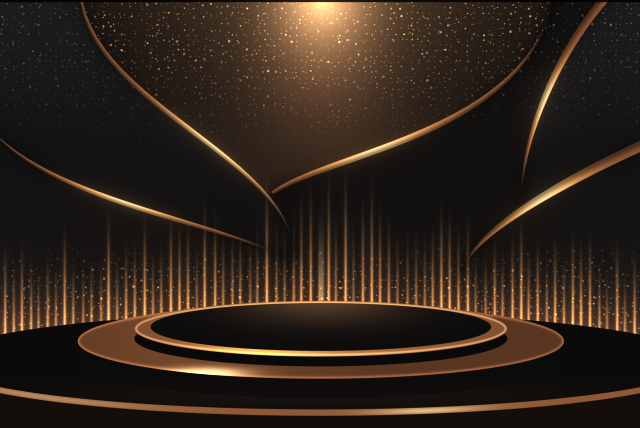
A Shadertoy shader for this background:

```glsl
// Dark stage with a round copper podium, curved gold ribbons, light bars and glitter
const vec3 INK = vec3(.055, .05, .05), SLATE = vec3(.09, .088, .092);
const vec3 BROWN = vec3(.26, .175, .105), COPPER = vec3(.56, .34, .21);
const vec3 GOLD = vec3(.98, .66, .34), CREAM = vec3(1., .88, .62);
const float ASPECT = 1.5, CENTER_X = .755, BAR_SPACING = .0205, DOT_CELL = .0125;
const float CURVE_STEPS = 24.;
// Ellipses: center xy, radii zw
const vec4 FLOOR_DISC = vec4(.75, .15, .908, .121), BASE_DISC = vec4(.752, .203, .57, .088);
const vec4 RIM_DISC = vec4(.752, .232, .437, .065), TOP_DISC = vec4(.752, .236, .399, .056);
float pixel;

float hash(vec2 p) {
  vec3 q = fract(p.xyx * vec3(.1031, .103, .0973));
  q += dot(q, q.yzx + 33.33);
  return fract((q.x + q.y) * q.z);
}
float fill(float d) { return smoothstep(pixel, -pixel, d); }
float bump(float x, float width) { return exp(-x * x / (width * width)); }
float ellipse(vec2 p, vec4 e) {
  vec2 q = (p - e.xy) / e.zw;
  float k = length(q);
  return k * (k - 1.) / max(length(q / e.zw), .001);
}

// Bezier curve; x: signed distance, positive left of travel; y: parameter
vec2 curve(vec2 p, vec2 a, vec2 b, vec2 c, vec2 d) {
  vec2 start = a, best = vec2(9., 0.);
  for (float i = 0.; i < CURVE_STEPS; i++) {
    float t = (i + 1.) / CURVE_STEPS, s = 1. - t;
    vec2 end = s*s*s*a + 3.*s*s*t*b + 3.*s*t*t*c + t*t*t*d;
    vec2 e = end - start, v = p - start;
    float h = clamp(dot(v, e) / dot(e, e), 0., 1.), dist = length(v - e * h);
    if (dist < abs(best.x))
      best = vec2(e.x*v.y < e.y*v.x ? -dist : dist, (i + h) / CURVE_STEPS);
    start = end;
  }
  return best;
}

// Metallic strip, tapering to its end, with one bright glint
void ribbon(inout vec3 col, vec2 r, float startWidth, float bulge, float glint) {
  float t = r.y, d = abs(r.x), w = (startWidth + bulge * 4. * t) * (1. - t);
  float shine = bump(t - glint, .19);
  vec3 metal = mix(COPPER * .85, GOLD, shine);
  metal = mix(metal, CREAM, bump(t - glint, .1) * .85);
  metal *= .85 + .25 * sin(2. * r.x / max(w, .001));
  col *= 1. - .4 * exp(-d * 60.);
  col += GOLD * shine * (.22 * exp(-d * 90.) + .05 * exp(-d * 25.));
  col = mix(col, metal, fill(d - w) * smoothstep(1., .75, t));
}

float glitter(vec2 p, float cell) {
  vec2 id = floor(p / cell), spot = .2 + .6 * vec2(hash(id + 7.), hash(id + 31.));
  float size = cell * mix(.06, .13, hash(id + 53.)), power = hash(id + 91.);
  return smoothstep(size + pixel, size - pixel, length(p - (id + spot) * cell)) * power * power;
}

vec3 lightBars(vec2 p, float base) {
  vec3 glow = CREAM * .5 * bump(p.x - CENTER_X, .005) * bump(p.y - base, .14);
  for (float i = -1.; i <= 1.; i++) {
    float id = floor(p.x / BAR_SPACING) + i, r = hash(vec2(id, 4.));
    float x = p.x - (id + .375 + .25 * hash(vec2(id, 9.))) * BAR_SPACING;
    float tall = mix(.15, .28, r * r) + .09 * bump(p.x - CENTER_X, .3);
    float beam = pow(clamp(1. - (p.y - base) / tall, 0., 1.), 1.7) * mix(.55, 1.15, r);
    glow += beam * (GOLD * .9 * bump(x, .0032) + COPPER * .24 * bump(x, .011));
  }
  return glow;
}

vec3 podium(vec3 col, vec2 p) {
  // Floor with bright front edge
  float x = p.x - CENTER_X, d = ellipse(p, FLOOR_DISC), front = smoothstep(.16, .12, p.y);
  col = mix(col, vec3(.075, .055, .04), fill(p.y - FLOOR_DISC.y));
  col = mix(col, INK * .75 + BROWN * .22 * bump(x, .55) * bump(p.y - .08, .04), fill(d));
  float gleam = bump(p.x - 1., .13) + .5 * bump(p.x - .1, .25);
  vec3 edge = mix(COPPER, CREAM, .75 * gleam * bump(d + .007, .008));
  col = mix(col, edge, fill(abs(d + .007) - .0075) * front);
  // Copper base with dark side
  col = mix(col, INK * .85, .8 * fill(ellipse(p + vec2(0., .045), BASE_DISC)));
  d = ellipse(p, BASE_DISC);
  vec3 plate = COPPER * (.62 + .18 * bump(p.x - .45, .3) + .5 * bump(d + .002, .004));
  plate += CREAM * bump(p.x - .48, .09) * bump(p.y - .128, .013);
  col = mix(col, plate, fill(d));
  // Raised stage: side wall, rim, then top
  col = mix(col, INK * .7, fill(ellipse(p + vec2(0., .023), RIM_DISC)));
  d = ellipse(p, RIM_DISC);
  float shine = bump(p.x - .6, .14) * smoothstep(.23, .18, p.y) + .45 * bump(x, .3);
  vec3 rim = mix(COPPER * .85, GOLD, shine) + CREAM * .35 * bump(d + .004, .003);
  col = mix(col, rim, fill(d));
  vec3 top = INK * .9 + BROWN * 1.1 * bump(x, .2) * bump(p.y - .3, .055);
  return mix(col, top, fill(ellipse(p, TOP_DISC)));
}

void mainImage(out vec4 fragColor, in vec2 fragCoord) {
  vec2 p = fragCoord / iResolution.xy * vec2(ASPECT, 1.);
  pixel = .75 / iResolution.y;
  vec2 left = curve(p, vec2(.191, .995), vec2(.238, .752), vec2(.668, .629), vec2(.689, .414));
  vec2 right = curve(p, vec2(.641, .551), vec2(.781, .645), vec2(1.229, .688), vec2(1.297, 1.));
  vec2 lowL = curve(p, vec2(-.005, .68), vec2(.156, .527), vec2(.479, .488), vec2(.674, .398));
  vec2 highR = curve(p, vec2(1.415, 1.), vec2(1.313, .883), vec2(1.223, .688), vec2(1.221, .531));
  vec2 lowR = curve(p, vec2(1.514, .664), vec2(1.357, .594), vec2(1.109, .463), vec2(1.086, .371));
  float x = p.x - CENTER_X, drop = 1. - p.y;
  // Wall panels and overhead spotlight
  float center = fill(-left.x) * fill(-right.x);
  float outer = max(fill(left.x) * fill(-lowL.x), fill(-highR.x) * fill(lowR.x));
  vec3 col = mix(INK * 1.15, SLATE, .5 * smoothstep(.3, .9, abs(x)));
  col = mix(col, SLATE * mix(.7, 1.2, smoothstep(.5, 1., p.y)), outer);
  vec3 spot = INK + BROWN * .85 * bump(x, .48) * exp(-drop * 2.8);
  spot += COPPER * .7 * bump(x, .12 + .15 * drop) * exp(-drop * 4.5);
  spot += CREAM * .75 * exp(-length(vec2(x, drop * .9)) * 14.);
  col = mix(col, spot, center);
  // Glitter, then bars rising behind the floor
  float sparkle = glitter(p, DOT_CELL) + glitter(p + 3.7, DOT_CELL * 1.7);
  float upper = smoothstep(.6, .96, p.y) * mix(.4, .8, center);
  col += mix(GOLD, CREAM, .5) * sparkle * (upper + .65 * smoothstep(.46, .3, p.y));
  float arc = (p.x - FLOOR_DISC.x) / FLOOR_DISC.z;
  float base = FLOOR_DISC.y + FLOOR_DISC.w * sqrt(max(0., 1. - arc * arc));
  col += lightBars(p, base) + COPPER * .28 * exp(-max(p.y - base, 0.) * 14.);
  ribbon(col, right, .004, .005, .36);
  ribbon(col, left, .003, .004, .58);
  ribbon(col, lowL, .001, .005, .46);
  ribbon(col, highR, .01, .002, .53);
  ribbon(col, lowR, .012, .003, .46);
  col = podium(col, p) * mix(.15, 1., fill(p.y - .995));
  fragColor = vec4(clamp(col, 0., 1.), 1.);
}
```
